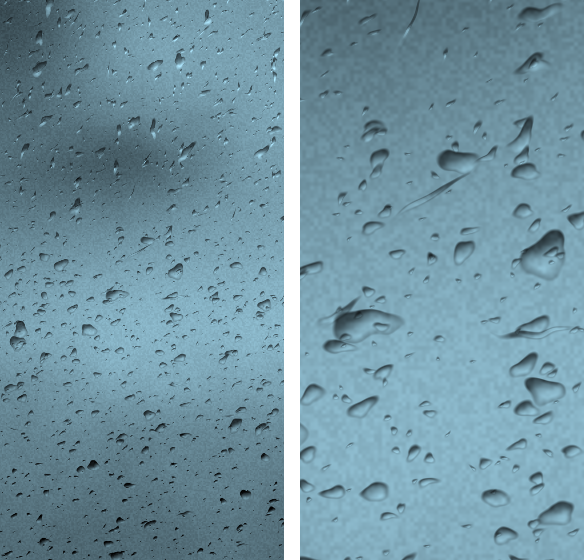
Left, the full canvas; right, a detail of the centre.
Give the GLSL for this texture, as a Shadertoy shader.

```glsl
// Rain drops and short streaks on a window in front of a blue-grey cloudy sky.

const vec3  TINT          = vec3(0.755, 1.0, 1.10); // colour of unit brightness
const float SKY_LEVEL     = 0.565;
const float CLOUD_AMOUNT  = 0.09;
const float GRAIN_AMOUNT  = 0.075;
const float GRAIN_SCALE   = 420.0;
const float EDGE_SOFTNESS = 0.0009;
const float RIM_DARKNESS  = 0.30;
const vec2  SHADE_DIR     = vec2(-0.35, 0.94);      // dark side of each drop

// Hashes and noise
vec3 hash3(vec3 p) {
    p = fract(p * vec3(0.1031, 0.1030, 0.0973));
    p += dot(p, p.yxz + 33.33);
    return fract((p.xxy + p.yxx) * p.zyx);
}

float noise(vec2 p) {
    vec2 i = floor(p), f = fract(p);
    f = f * f * (3.0 - 2.0 * f);
    vec2 e = vec2(0.0, 1.0);
    return mix(mix(hash3(vec3(i, 7.0)).x, hash3(vec3(i + e.yx, 7.0)).x, f.x),
               mix(hash3(vec3(i + e.xy, 7.0)).x, hash3(vec3(i + e.yy, 7.0)).x, f.x), f.y);
}

float fbm(vec2 p) {
    float sum = 0.0, amp = 0.5;
    for (int i = 0; i < 4; i++) {
        sum += amp * noise(p);
        p = p * 2.03 + 11.7;
        amp *= 0.5;
    }
    return sum;
}

float blob(vec2 uv, vec2 centre, vec2 size) {
    vec2 d = (uv - centre) / size;
    return exp(-dot(d, d));
}

// Brightness of the blurred sky
float sky(vec2 uv, vec2 p) {
    float cloud = fbm(p * 5.0 + 3.0) - 0.47;
    uv += 0.10 * cloud;
    float v = SKY_LEVEL + CLOUD_AMOUNT * cloud;
    v += 0.13 * blob(uv, vec2(0.75, 0.43), vec2(0.95, 0.13));
    v += 0.08 * blob(uv, vec2(0.95, 0.76), vec2(0.35, 0.25));
    v += 0.06 * blob(uv, vec2(0.50, 0.92), vec2(0.20, 0.09));
    v -= 0.17 * blob(uv, vec2(0.48, 0.71), vec2(0.32, 0.08));
    v -= 0.13 * blob(uv, vec2(0.00, 0.73), vec2(0.40, 0.17));
    v -= 0.27 * blob(uv, vec2(0.03, 1.00), vec2(0.31, 0.15));
    v -= 0.13 * (1.0 - smoothstep(0.0, 0.38, uv.y));
    return v;
}

// One jittered layer of drops, shaded over brightness v
void addDrops(inout float v, vec2 p, vec2 cell, float radius, float stretch,
              float jitter, float density, float seed) {
    vec2 home = floor(p / cell);
    for (int j = -1; j <= 1; j++)
    for (int i = -1; i <= 1; i++) {
        vec2 id = home + vec2(i, j);
        vec3 place = hash3(vec3(id, seed));
        vec3 form = hash3(vec3(id, seed + 17.0));
        if (place.z > density) continue;

        vec2 centre = (id + 0.5 + jitter * (place.xy - 0.5)) * cell;
        float high = smoothstep(0.48, 0.75, centre.y);
        float low = 1.0 - smoothstep(0.08, 0.33, centre.y);
        float r = radius * mix(0.4, 1.0, form.x * form.x) * (1.0 - 0.22 * high - 0.30 * low);
        float s = stretch * mix(1.0, 1.7, form.y) * (1.0 + 0.5 * high);

        // Tilted ellipse with a lobed outline
        float angle = mix(0.40, 0.95, high) + 1.3 * (form.z - 0.5);
        float c = cos(angle), k = sin(angle);
        vec2 d = p - centre;
        vec2 q = vec2(c * d.x + k * d.y, c * d.y - k * d.x) / (r * vec2(sqrt(s), inversesqrt(s)));
        float a = atan(q.y, q.x);
        float lobes = 1.0 + (0.12 + 0.12 * high) * sin(2.0 * a + 40.0 * form.x)
                          + (0.13 + 0.10 * high) * sin(3.0 * a + 40.0 * form.y);
        float l = length(q) / lobes;
        float e = EDGE_SOFTNESS * sqrt(s) / r;
        float mask = 1.0 - smoothstep(1.0 - e, 1.0 + e, l);

        // Dark upper side, dark rim, pale lower side
        float t = dot(d, SHADE_DIR) / (r * 0.9);
        float dark = smoothstep(-0.25 - 0.35 * low, 0.75, t) * (0.52 - 0.06 * high + 0.46 * low);
        float rim = smoothstep(0.5, 1.0, l) * RIM_DARKNESS;
        float pale = smoothstep(0.0, 0.8, -t) * (0.08 + 0.20 * high + 0.05 * low);
        v = mix(v, v * (1.0 - dark) * (1.0 - rim) + pale, mask);
    }
}

void mainImage(out vec4 fragColor, in vec2 fragCoord) {
    vec2 uv = fragCoord / iResolution.xy;
    vec2 p = fragCoord / iResolution.y;
    float v = sky(uv, p);

    // Uneven outlines come from a gentle warp of the glass
    vec2 glass = p + 0.005 * (vec2(noise(p * 90.0), noise(p * 90.0 + 50.0)) - 0.5);

    // Specks, small drops, vertical trails, streaks, large drops
    addDrops(v, glass, vec2(0.014), 0.0026, 1.2, 0.9, 0.38, 1.0);
    addDrops(v, glass, vec2(0.024), 0.0060, 1.2, 0.9, 0.50, 5.0);
    vec2 trail = glass + vec2(0.012 * (noise(vec2(p.y * 7.0, 2.0)) - 0.5), 0.0);
    addDrops(v, trail, vec2(0.088, 0.023), 0.0085, 1.2, 0.28, 0.62, 9.0);
    addDrops(v, glass, vec2(0.075), 0.0070, 5.5, 0.8, 0.30, 13.0);
    addDrops(v, glass, vec2(0.050), 0.0145, 1.1, 0.8, 0.55, 21.0);

    // Film grain
    v += GRAIN_AMOUNT * (noise(p * GRAIN_SCALE) - 0.5);
    fragColor = vec4(clamp(TINT * v, 0.0, 1.0), 1.0);
}
```
